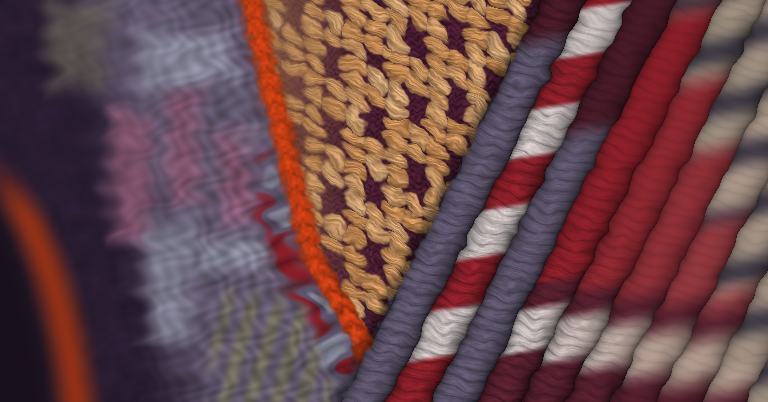
Write a Shadertoy shader that draws this texture.

```glsl
const float VIEW_HEIGHT = 402.; // design units down the canvas
const float PI = 3.14159;
const float CORD_START = 542., CORD_PITCH = 45., CORD_SLANT = .5;
const float WRAP_PITCH = 11., BAND_PITCH = 101., BEAD_PITCH = 72.;
const vec2 WEAVE_ORIGIN = vec2(375, 148);
const vec2 STITCH_PITCH = vec2(20.5, 17), STITCH_SIZE = vec2(18, 8.5);
const float WEAVE_SHEAR = .25;
const vec3 GOLD = vec3(.74, .49, .27), STRAW = vec3(.82, .67, .5);
const vec3 PLUM = vec3(.27, .1, .18), ORANGE = vec3(.84, .26, .08);
const vec3 RED = vec3(.54, .12, .16), ROSE = vec3(.58, .25, .27);
const vec3 MAROON = vec3(.28, .1, .15), SLATE = vec3(.36, .33, .42);
const vec3 WHITE = vec3(.76, .72, .72), CREAM = vec3(.69, .6, .55);
const vec3 OLIVE = vec3(.43, .41, .35), NIGHT = vec3(.16, .11, .19);
const vec3 LAVENDER = vec3(.38, .34, .43), PALE = vec3(.56, .57, .64);
const vec3 PINK = vec3(.54, .34, .44);

float hash(vec2 p) {
  vec3 q = fract(p.xyx * .1031);
  q += dot(q, q.yzx + 33.33);
  return fract((q.x + q.y) * q.z);
}

float noise(vec2 p) {
  vec2 i = floor(p), f = fract(p);
  f *= f * (3. - 2. * f);
  return mix(mix(hash(i), hash(i + vec2(1, 0)), f.x),
             mix(hash(i + vec2(0, 1)), hash(i + 1.), f.x), f.y);
}

vec2 warp(vec2 p, float size) {
  return vec2(noise(p / size), noise(p / size + 40.)) - .5;
}

float band(float x, float a, float b, float soft) {
  return smoothstep(a - soft, a + soft, x) - smoothstep(b - soft, b + soft, x);
}

float block(vec2 p, float x, float y, float w, float h) {
  vec2 d = abs(p - vec2(x, y)) - vec2(w, h);
  return 1. - smoothstep(-14., 16., max(d.x, d.y));
}

float braidPath(float y) {
  return 250. + .24 * y + 32. * smoothstep(240., 360., y);
}

// Out-of-focus patterned cloth
vec3 blurredCloth(vec2 p) {
  vec2 q = p + 16. * warp(p, 24.);
  q.x += 3. * sin(p.y * PI / 13.);
  vec3 col = mix(NIGHT, LAVENDER, smoothstep(-45., 50., q.x - 85. - .25 * q.y));
  col = mix(col, OLIVE, .6 * block(q, 80., 45., 28., 45.));
  float pale = max(block(q, 187., 60., 45., 22.), block(q, 230., 255., 38., 17.));
  col = mix(col, PALE, .75 * max(pale, block(q, 167., 280., 20., 55.)));
  for (float k = 0.; k < 3.; k++)
    col = mix(col, PINK, .85 * block(q, 130. + 55. * k, 175. - 28. * sin(k * PI / 2.), 16., 62. - 9. * k));
  float loops = .5 + .5 * sin((p.x + .3 * p.y) * PI / 13.);
  col = mix(col, OLIVE, loops * block(q, 275., 355., 58., 55.));
  float stitch = sin((q.x + .5 * p.y) * PI / 11.) * sin((q.y - .3 * p.x) * PI / 10.);
  col *= .88 + mix(.03, .15, smoothstep(80., 290., p.x)) * stitch + .2 * noise(p / 14.);

  // Beaded edging beside the braid
  float d = q.x - braidPath(p.y), row = p.y / 21. + d / 50.;
  float pick = noise(vec2(row, d / 20.));
  vec3 bead = mix(RED, SLATE, smoothstep(.3, .45, pick));
  bead = mix(bead, PALE, smoothstep(.55, .75, pick)) * (.7 + .3 * abs(sin(row * PI)));
  col = mix(col, bead, band(d, -42., -13., 9.) * smoothstep(60., 260., p.y));

  // Stray orange streak over shadow
  float s = p.x - 92. * (1. - exp((175. - p.y) / 130.));
  float low = smoothstep(145., 225., p.y);
  col = mix(col, NIGHT * .6, low * (1. - smoothstep(-40., 0., s)));
  return mix(col, ORANGE * .8, .8 * low * band(s, -15., 16., 16.));
}

// Slanted stitches around a lattice of plum openings
vec3 goldWeave(vec2 p, float blur) {
  p += 9. * warp(p, 17.) + 2. * warp(p, 4.);
  vec2 q = p + vec2(0, WEAVE_SHEAR * p.x) - WEAVE_ORIGIN;
  vec2 id = floor(q / STITCH_PITCH + vec2(.5, 0));
  vec3 col = PLUM * (.5 + .5 * noise(p / 2.5) + .35 * abs(sin(p.y * .5 + sin(p.x * .6))));
  float top = -1.;
  for (float j = -2.; j < 3.; j++)
  for (float i = -1.; i < 2.; i++) {
    vec2 c = id + vec2(i, j);
    float h = hash(c + 90.), a = .5 + .5 * h;
    if (mod(c.x, 2.) < .5 && abs(mod(c.y, 4.) - 1.5) > 1. && h > .06) continue;
    vec2 d = q - (c + vec2(0, .5)) * STITCH_PITCH;
    d.y -= WEAVE_SHEAR * d.x;
    vec2 l = mat2(cos(a), -sin(a), sin(a), cos(a)) * d;
    float e = length(l / STITCH_SIZE), height = 1. - e * e + .4 * h;
    if (e > 1. || height < top) continue;
    top = height;
    float fibre = noise(vec2(l.x * .13, l.y * .9 + l.x * .25) + c * 9.);
    vec3 yarn = mix(GOLD, STRAW, .6 * h * h + .4 * fibre);
    yarn *= (.5 + .5 * sqrt(1. - e * e)) * (.8 + .4 * fibre) - .012 * l.y;
    col = mix(col, yarn, 1. - smoothstep(.8 - .5 * blur, 1., e));
  }
  return mix(col, mix(GOLD, STRAW, .5) * .8, .7 * blur);
}

// Wrapped cords, counted from the left
vec3 wrappedCords(vec2 p, float blur) {
  float f = (p.x + CORD_SLANT * p.y - CORD_START) / CORD_PITCH + .15 * (noise(p / 13.) - .5);
  float i = floor(f), x = fract(f) * 2. - 1., soft = mix(4., 18., blur), y = p.y + 4. * x;
  vec3 col = mix(MAROON, SLATE, smoothstep(-15., 15., y - (i < 1. ? 40. : 130.)));
  if (i == 1.) col = mix(RED, WHITE, smoothstep(-.25, .25, cos(2. * PI * (y - 30.) / BAND_PITCH)));
  if (i > 2.) {
    float t = y - 8. * (i - 3.), b = (y + 23. * i) / BEAD_PITCH, beadEnd = 70. * i - 200.;
    col = mix(RED, ROSE, clamp((i - 3.) / 4., 0., 1.));
    col = mix(col, MAROON * 1.2, smoothstep(280. - soft, 280. + soft, t));
    col = mix(col, mix(WHITE, CREAM, blur), band(t, 306., 352., soft));
    vec3 bead = mix(CREAM, OLIVE * 1.2, .6 * hash(vec2(i, floor(b + .5))));
    bead = mix(bead, SLATE * .6, .9 * pow(abs(cos(PI * b)), 4.));
    col = mix(bead, col, smoothstep(-soft, soft, y - beadEnd));
  }
  float along = dot(p, vec2(-.45, .89)) + 5. * x + 3. * x * x + 6. * noise(p / 13.);
  float ridge = sqrt(abs(sin(along * PI / WRAP_PITCH)));
  float fibre = noise(vec2(along * .8, x * 3.));
  float shade = mix(.3, .5, blur) + mix(.7, .5, blur) * sqrt(max(0., 1. - x * x)) - .1 * x;
  return col * shade * mix(.63 + .3 * ridge + .25 * fibre, .92 + .08 * ridge, blur);
}

void mainImage(out vec4 fragColor, in vec2 fragCoord) {
  vec2 p = fragCoord / iResolution.y * VIEW_HEIGHT;
  p.y = VIEW_HEIGHT - p.y;
  float blur = max(1. - smoothstep(230., 390., p.x), smoothstep(510., 690., p.x));
  float fuzz = 6. * (noise(p / 6.) - .5), soft = mix(2., 7., blur);
  float d = p.x - braidPath(p.y) + fuzz;
  vec3 col = mix(blurredCloth(p), goldWeave(p, blur), smoothstep(-soft, soft, d));

  // Orange braid
  float twist = abs(sin((p.y - .8 * abs(d)) * PI / 17.));
  vec3 braid = ORANGE * (.6 + .3 * mix(twist, .8, blur * .7) + .2 * noise(p / 3.));
  col = mix(col, braid * (1. - .0016 * d * d), band(d, -11., 12., soft));

  // Cords and their soft shadow
  float u = p.x + CORD_SLANT * p.y - CORD_START + fuzz;
  col *= 1. - .45 * smoothstep(-16., 0., u);
  col = mix(col, wrappedCords(p, blur), smoothstep(-2., 2., u));
  fragColor = vec4(col * (1. + .1 * (1. - blur) * (noise(p) - .5)), 1);
}
```
